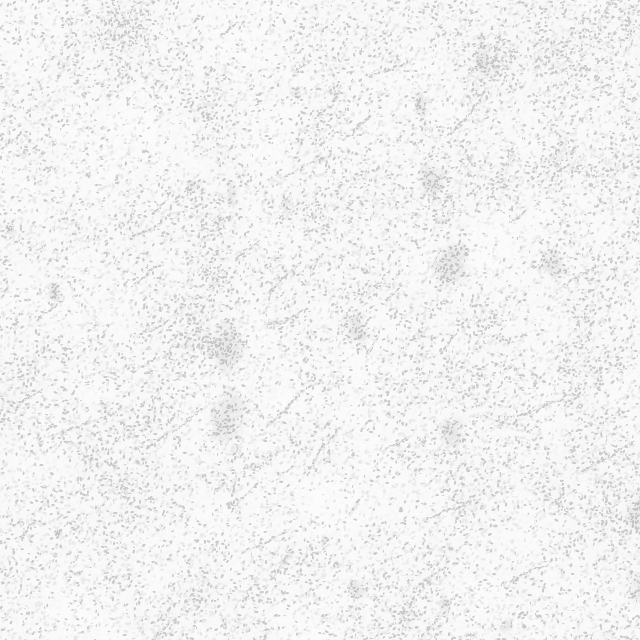
Write a WebGL 2 fragment shader that draws this texture.

```glsl
#version 300 es
precision highp float;

uniform vec2 u_resolution;
out vec4 fragColor;

vec2 hash2(vec2 p) {
    vec3 q = fract(p.xyx * vec3(0.1031, 0.1030, 0.0973));
    q += dot(q, q.yzx + 33.33);
    return fract((q.xx + q.yz) * q.zy);
}

vec2 rotate(vec2 p, float angle) {
    float c = cos(angle), s = sin(angle);
    return vec2(c * p.x + s * p.y, c * p.y - s * p.x);
}

// Layered, mutually bent sines, roughly -1 to 1
float clouds(vec2 p, float seed) {
    float sum = 0.0, weight = 0.5;
    for (int i = 0; i < 6; i++) {
        p = rotate(p, 0.9) * 1.9 + seed;
        sum += weight * sin(p.x + 1.6 * sin(p.y * 0.8)) * sin(p.y + 1.3 * sin(p.x * 0.7));
        weight *= 0.72;
    }
    return sum;
}

// Cellular flecks, slightly elongated along a rising diagonal
float grains(vec2 p, float density, float seed) {
    vec2 cell = floor(p);
    float cover = 0.0;
    for (int y = -1; y <= 1; y++) {
        for (int x = -1; x <= 1; x++) {
            vec2 id = cell + vec2(x, y);
            vec2 place = hash2(id + seed);
            vec2 shape = hash2(id + seed + 57.0);
            float chance = hash2(id + seed + 113.0).x;
            vec2 d = rotate(p - id - place, 0.6 + 2.4 * (shape.x - 0.5)) * vec2(0.75, 1.3);
            float radius = mix(0.28, 0.58, shape.y);
            float present = smoothstep(-0.04, 0.04, density - chance);
            cover = max(cover, present * (1.0 - smoothstep(radius - 0.2, radius + 0.2, length(d))));
        }
    }
    return cover;
}

// Sparse soft smudges, taller than wide
float smudges(vec2 p, float share, float seed) {
    vec2 cell = floor(p);
    float cover = 0.0;
    for (int y = -1; y <= 1; y++) {
        for (int x = -1; x <= 1; x++) {
            vec2 id = cell + vec2(x, y);
            vec2 pick = hash2(id + seed + 31.0);
            vec2 d = (p - id - hash2(id + seed)) * vec2(1.2, 0.85);
            float radius = mix(0.1, 0.3, pick.y * pick.y);
            cover = max(cover, step(pick.x, share) * (1.0 - smoothstep(0.2, 1.3, length(d) / radius)));
        }
    }
    return cover;
}

// Thin wavering strokes, one possible stroke per oblong cell
float scratches(vec2 p, vec2 cells, float share, float width, float seed) {
    vec2 cell = floor(p * cells);
    float cover = 0.0;
    for (int y = -1; y <= 1; y++) {
        for (int x = -1; x <= 1; x++) {
            vec2 id = cell + vec2(x, y);
            vec2 pick = hash2(id + seed + 71.0);
            vec2 d = p - (id + hash2(id + seed)) / cells;
            d = rotate(d, 0.7 * (pick.y - 0.5));
            float halfLength = mix(0.015, 0.06, fract(pick.y * 7.3));
            float taper = 1.0 - smoothstep(0.6, 1.0, abs(d.x) / halfLength);
            float line = 1.0 - smoothstep(width * 0.5, width * 1.5, abs(d.y));
            cover = max(cover, step(pick.x, share) * taper * line);
        }
    }
    return cover;
}

void main() {
    vec2 uv = gl_FragCoord.xy / u_resolution.y;

    // Uneven wear and ragged marks
    float wear = clouds(uv * 7.0, 2.3);
    float detail = clouds(uv * 22.0, 5.1);
    vec2 ragged = uv + 0.014 * vec2(detail, clouds(uv * 22.0, 8.7));
    float smudge = smudges(ragged * 9.0, 0.25, 4.0);
    vec2 bent = rotate(uv, 0.62) + 0.005 * vec2(wear, detail);
    float scratch = scratches(bent, vec2(7.0, 15.0), 0.34, 0.0018, 9.0);

    // Grain layers from barely visible to dark
    float density = 0.13 * exp2(1.7 * wear + 0.9 * detail);
    float mottle = grains(uv * 150.0, 0.4, 19.0);
    float faint = grains(uv * 190.0, 0.12 + 0.9 * density + 0.3 * smudge, 41.0);
    float dark = grains(uv * 230.0, density + 0.45 * smudge + 0.7 * scratch, 83.0);

    // Tones
    float tone = 0.978 - 0.012 * mottle - 0.008 * wear;
    tone -= 0.06 * smudge + 0.05 * scratch;
    tone = mix(tone, min(tone, 0.905), 0.85 * faint);
    tone = mix(tone, 0.765, dark * (0.85 + 0.15 * smudge));
    fragColor = vec4(vec3(clamp(tone, 0.0, 1.0)), 1.0);
}
```
